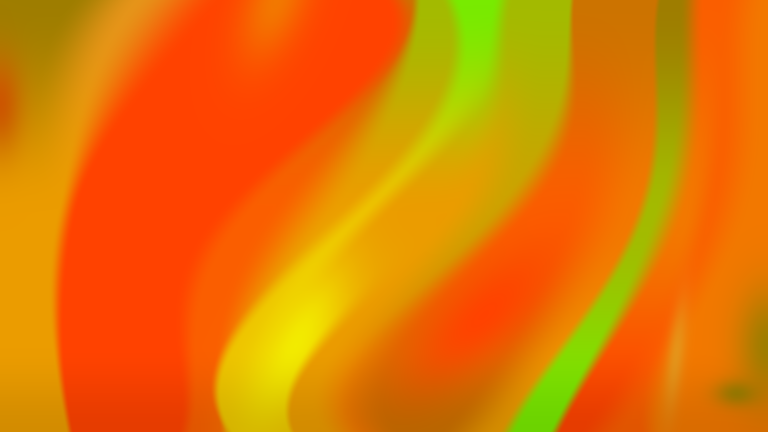
Write a WebGL 1 fragment shader that draws this background.

```glsl
precision highp float;

uniform vec2 u_resolution;

#define RED vec3(1.0, 0.26, 0.0)
#define FLAME vec3(0.98, 0.37, 0.0)
#define ORANGE vec3(0.95, 0.47, 0.0)
#define AMBER vec3(0.92, 0.61, 0.0)
#define GOLD vec3(0.93, 0.76, 0.0)
#define YELLOW vec3(0.95, 0.92, 0.0)
#define LIME vec3(0.47, 0.92, 0.0)
#define MOSS vec3(0.64, 0.73, 0.0)
#define KHAKI vec3(0.80, 0.64, 0.0)
#define OLIVE vec3(0.62, 0.49, 0.0)
#define RUST vec3(0.80, 0.45, 0.0)
#define PEACH vec3(0.90, 0.58, 0.10)

// Smooth curve through five evenly spaced heights, bottom to top
float curve(vec4 lower, float top, float y) {
  float a = 4.0 * y, b = a - 1.0, c = a - 2.0, d = a - 3.0, e = a - 4.0;
  vec4 weights = vec4(b * c * d * e / 24.0, -a * c * d * e / 6.0,
                      a * b * d * e / 4.0, -a * b * c * e / 6.0);
  return dot(lower, weights) + top * a * b * c * d / 24.0;
}

// Shares of the bottom, middle and top values at a height
vec3 heightWeights(float y) {
  float low = 1.0 - smoothstep(0.0, 0.5, y);
  float high = smoothstep(0.5, 1.0, y);
  return vec3(low, 1.0 - low - high, high);
}

// Fills everything right of a curve; softness and colour vary with height
void band(inout vec3 col, vec2 p, vec4 lower, float top, vec3 soft,
          vec3 lowCol, vec3 midCol, vec3 highCol) {
  vec3 w = heightWeights(p.y);
  float width = dot(soft, w);
  float cover = smoothstep(-width, width, p.x - curve(lower, top, p.y));
  col = mix(col, mat3(lowCol, midCol, highCol) * w, cover);
}

// Soft tilted ellipse of light, radii in canvas heights
void glow(inout vec3 col, vec2 p, vec2 centre, float angle, vec2 radii, vec3 tint) {
  vec2 q = p - centre;
  q.x *= u_resolution.x / u_resolution.y;
  float c = cos(angle), s = sin(angle);
  q = vec2(c * q.x + s * q.y, c * q.y - s * q.x) / radii;
  col = mix(col, tint, exp(-dot(q, q)));
}

void main() {
  vec2 p = gl_FragCoord.xy / u_resolution;

  // Left ribbon
  vec3 col = mat3(AMBER, AMBER, OLIVE) * heightWeights(p.y);
  glow(col, p, vec2(0.0, 0.76), 0.0, vec2(0.05, 0.11), RUST * vec3(1.0, 0.75, 1.0));
  band(col, p, vec4(0.065, 0.052, 0.068, 0.081), 0.137,
       vec3(0.026, 0.026, 0.046), AMBER, AMBER, PEACH);

  // Broad red field
  band(col, p, vec4(0.091, 0.074, 0.086, 0.137), 0.234,
       vec3(0.005, 0.012, 0.058), RED, RED, RED);
  glow(col, p, vec2(0.36, 1.0), 1.2, vec2(0.15, 0.07), ORANGE);

  // Orange slope leading into the bright ribbon
  band(col, p, vec4(0.241, 0.243, 0.301, 0.452), 0.521,
       vec3(0.010, 0.022, 0.020), FLAME, FLAME, RUST);
  band(col, p, vec4(0.292, 0.310, 0.391, 0.490), 0.542,
       vec3(0.006, 0.045, 0.007), AMBER, AMBER, MOSS);

  // Bright ribbon: yellow below, lime above
  band(col, p, vec4(0.299, 0.316, 0.453, 0.573), 0.586,
       vec3(0.006, 0.020, 0.012), GOLD, GOLD, LIME);
  band(col, p, vec4(0.349, 0.371, 0.484, 0.612), 0.618,
       vec3(0.020, 0.020, 0.026), GOLD, AMBER, LIME);
  glow(col, p, vec2(0.385, 0.20), 1.1, vec2(0.20, 0.075), YELLOW);
  band(col, p, vec4(0.380, 0.440, 0.573, 0.641), 0.655,
       vec3(0.005, 0.030, 0.013), AMBER, AMBER, MOSS);
  band(col, p, vec4(0.449, 0.488, 0.612, 0.671), 0.690,
       vec3(0.030, 0.035, 0.030), ORANGE, KHAKI, MOSS);

  // Second warm field
  band(col, p, vec4(0.488, 0.521, 0.661, 0.737), 0.745,
       vec3(0.035, 0.026, 0.004), RUST, FLAME, RUST);
  glow(col, p, vec2(0.63, 0.27), 0.75, vec2(0.22, 0.09), RED);
  band(col, p, vec4(0.612, 0.716, 0.781, 0.807), 0.781,
       vec3(0.040, 0.045, 0.050), AMBER, ORANGE, RUST);

  // Thin green blade
  band(col, p, vec4(0.661, 0.755, 0.833, 0.855), 0.857,
       vec3(0.011, 0.009, 0.004), LIME, MOSS, OLIVE);

  // Right folds
  band(col, p, vec4(0.723, 0.803, 0.870, 0.898), 0.901,
       vec3(0.008, 0.020, 0.016), RED, ORANGE, FLAME);
  band(col, p, vec4(0.781, 0.866, 0.911, 0.931), 0.938,
       vec3(0.030, 0.020, 0.020), FLAME, FLAME, FLAME);
  band(col, p, vec4(0.846, 0.885, 0.944, 0.964), 0.970,
       vec3(0.015, 0.030, 0.030), ORANGE, ORANGE, ORANGE);
  glow(col, p, vec2(0.88, 0.17), 1.45, vec2(0.13, 0.02), PEACH);
  glow(col, p, vec2(1.0, 0.20), 1.57, vec2(0.13, 0.07), OLIVE);
  glow(col, p, vec2(0.96, 0.09), 0.0, vec2(0.05, 0.03), OLIVE);

  // Gentle shade along the bottom
  col *= mix(0.90, 1.0, smoothstep(0.0, 0.2, p.y));
  gl_FragColor = vec4(col, 1.0);
}
```
